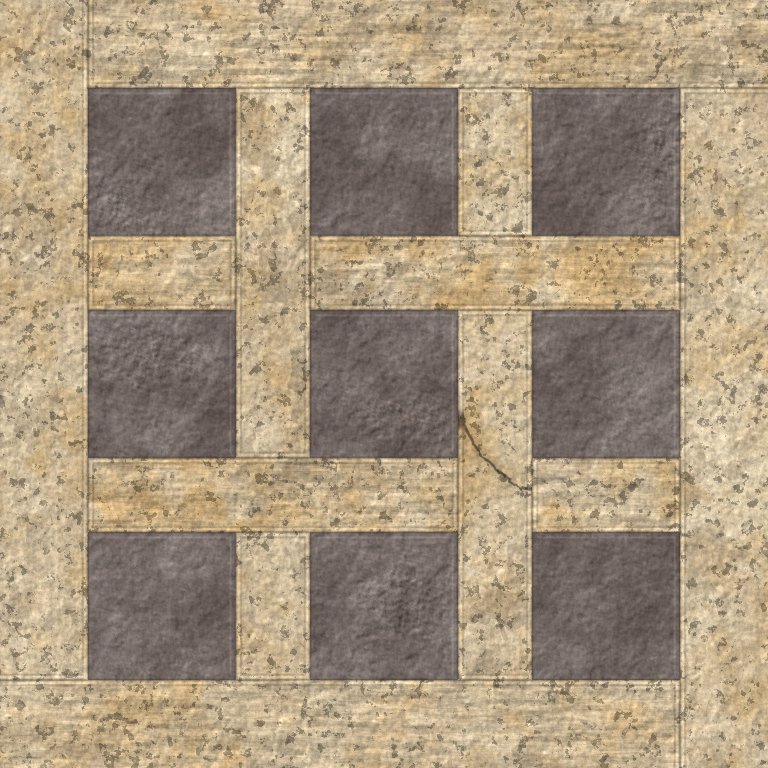
Give the GLSL for this texture, as a Shadertoy shader.

```glsl
#define MARGIN 0.1146
#define PITCH 0.2892
#define TILE 0.1924
#define SEAM 0.0014
#define GROOVE 0.0068
#define CREAM vec3(0.87, 0.805, 0.685)
#define SAND vec3(0.765, 0.685, 0.555)
#define UMBER vec3(0.60, 0.53, 0.43)
#define OCHRE vec3(0.77, 0.635, 0.43)
#define SLATE_LIGHT vec3(0.52, 0.48, 0.46)
#define SLATE_DARK vec3(0.385, 0.34, 0.325)

vec3 hash3(vec2 c) {
    vec3 p = fract(c.xyx * vec3(0.1031, 0.1030, 0.0973));
    p += dot(p, p.yxz + 33.33);
    return fract((p.xxy + p.yzz) * p.zyx);
}

// Cellular noise: random values blended around jittered cell points
float cellNoise(vec2 p) {
    vec2 cell = floor(p), f = p - cell;
    float sum = 0.0, total = 0.0;
    for (int y = -1; y <= 1; y++)
    for (int x = -1; x <= 1; x++) {
        vec2 g = vec2(x, y);
        vec3 h = hash3(cell + g);
        vec2 d = g + h.xy - f;
        float w = exp(-6.0 * dot(d, d));
        sum += w * h.z;
        total += w;
    }
    return sum / total;
}

// Layered noise, centred on zero
float layers(vec2 p) {
    float sum = 0.0, amp = 0.5;
    for (int i = 0; i < 4; i++) {
        sum += amp * (cellNoise(p) - 0.5);
        p = mat2(1.6, 1.2, -1.2, 1.6) * p + 17.3;
        amp *= 0.6;
    }
    return sum;
}

float spot(vec2 p, vec2 centre, vec2 radius) {
    vec2 d = (p - centre) / radius;
    return exp(-dot(d, d));
}

// Bounds of the plank under p; returns 1 when it runs horizontally
float plank(vec2 p, out vec2 lo, out vec2 hi) {
    float far = 1.0 - MARGIN;
    // Pinwheel border, extended past the canvas
    if (p.y > far && p.x > MARGIN) { lo = vec2(MARGIN, far); hi = vec2(1.1); return 1.0; }
    if (p.x > far) { lo = vec2(far, -0.1); hi = vec2(1.1, far); return 0.0; }
    if (p.y < MARGIN) { lo = vec2(-0.1); hi = vec2(far, MARGIN); return 1.0; }
    if (p.x < MARGIN) { lo = vec2(-0.1, MARGIN); hi = vec2(MARGIN, 1.1); return 0.0; }
    // Woven lattice: crossings alternate between the two directions
    vec2 id = floor((p - MARGIN) / PITCH);
    vec2 f = p - MARGIN - id * PITCH;
    bool upright = f.x > TILE && (f.y < TILE || mod(id.x + id.y, 2.0) > 0.5);
    float cut = upright ? id.x : 1.0 - id.y;
    float step_ = upright ? id.y : id.x;
    vec2 span = step_ <= cut ? vec2(MARGIN, MARGIN + cut * PITCH + TILE)
                             : vec2(MARGIN + (cut + 1.0) * PITCH, far);
    float side = MARGIN + (upright ? id.x : id.y) * PITCH + TILE;
    vec2 width = vec2(side, side + PITCH - TILE);
    lo = upright ? vec2(width.x, span.x) : vec2(span.x, width.x);
    hi = upright ? vec2(width.y, span.y) : vec2(span.y, width.y);
    return upright ? 0.0 : 1.0;
}

void mainImage(out vec4 fragColor, in vec2 fragCoord) {
    vec2 uv = fragCoord / iResolution.xy;
    float px = 1.0 / iResolution.y;
    vec2 lo, hi;
    float horizontal = plank(uv, lo, hi);
    vec2 inset = abs(min(uv - lo, hi - uv));
    float edge = min(inset.x, inset.y);
    float inner = step(MARGIN, min(min(uv.x, uv.y), 1.0 - max(uv.x, uv.y)));

    // Stone noise, shifted for each plank and turned along its grain
    vec2 p = (horizontal > 0.5 ? uv : uv.yx) + 9.0 * hash3(floor(lo * 90.0) + 20.0).xy;
    float cloud = layers(p * vec2(9.0, 13.0));
    float blotch = layers(p * 30.0 + cloud * 3.0);
    float grain = layers(p * vec2(14.0, 150.0));
    float grit = layers(uv * 190.0);
    float relief = layers(uv * 75.0) - layers(uv * 75.0 + vec2(-0.2, 0.25));

    // Placed light, worn and rusty areas
    float pale = spot(uv, vec2(0.35, 0.84), vec2(0.06, 0.09)) + spot(uv, vec2(0.65, 0.53), vec2(0.06, 0.11))
        + 0.6 * spot(uv, vec2(0.645, 0.81), vec2(0.06, 0.11)) + 0.8 * spot(uv, vec2(0.65, 0.645), vec2(0.17, 0.035))
        + 0.6 * spot(uv, vec2(0.65, 0.28), vec2(0.05, 0.09)) + 0.5 * spot(uv, vec2(0.95, 0.45), vec2(0.07, 0.35));
    float worn = spot(uv, vec2(0.36, 0.52), vec2(0.07, 0.17)) + spot(uv, vec2(0.53, 0.96), vec2(0.13, 0.05))
        + spot(uv, vec2(0.31, 0.36), vec2(0.025, 0.04)) + spot(uv, vec2(0.64, 0.17), vec2(0.05, 0.06))
        + spot(uv, vec2(0.2, 0.035), vec2(0.04, 0.025)) + 0.6 * spot(uv, vec2(0.9, 0.95), vec2(0.15, 0.06));
    float rust = spot(uv, vec2(0.45, 0.68), vec2(0.05, 0.015)) + spot(uv, vec2(0.75, 0.66), vec2(0.05, 0.025))
        + spot(uv, vec2(0.615, 0.44), vec2(0.018, 0.05));

    // Limestone planks
    float tone = 0.53 + 1.5 * cloud + 0.7 * blotch + 0.45 * pale - 0.08 * horizontal;
    vec3 stone = mix(SAND, CREAM, clamp(tone, 0.0, 1.0));
    float warmth = 0.12 + 0.25 * horizontal * inner + 1.4 * layers(p * 20.0 + 40.0) + 0.6 * rust;
    stone = mix(stone, OCHRE, clamp(warmth, 0.0, 0.8));
    float wear = smoothstep(0.04, 0.22, blotch + 0.6 * cloud + 0.16 * worn - 0.05 * pale);
    stone = mix(stone, UMBER, wear * (0.4 + 0.2 * min(worn, 1.0)));
    stone *= 1.0 + grain * mix(0.1, 0.4, horizontal) + 0.3 * grit + 0.35 * relief;
    stone *= 1.0 - 0.3 * smoothstep(0.14, 0.25, layers(uv * 95.0 + 60.0));

    // Curved crack across the right-hand upright
    float s = clamp((uv.x - 0.602) / 0.088, 0.02, 1.0);
    float rise = uv.y - 0.475 + 0.115 * pow(s, 0.4) + 0.02 * blotch;
    float slope = 0.52 * pow(s, -0.6);
    float crack = abs(rise) / sqrt(1.0 + slope * slope);
    float inPlank = step(0.597, uv.x) * step(uv.x, 0.693) * smoothstep(0.50, 0.46, uv.y);
    stone *= 1.0 - inPlank * (0.38 * smoothstep(0.003, 0.0005, crack) + 0.12 * exp(-crack * 110.0));

    // Plank seams and their inset grooves
    float soft = SEAM + px;
    stone *= 1.0 - 0.3 * smoothstep(soft, 0.0, edge);
    stone *= 1.0 - 0.13 * smoothstep(soft, 0.0, abs(edge - GROOVE));
    stone *= 1.0 + 0.08 * smoothstep(soft, 0.0, abs(edge - 0.6 * GROOVE));

    // Slate tiles with scuffed patches
    vec2 cell = clamp(floor((uv - MARGIN) / PITCH), 0.0, 2.0);
    vec2 local = uv - MARGIN - cell * PITCH - 0.5 * TILE;
    vec2 box = abs(local) - 0.5 * TILE;
    float tileDist = max(box.x, box.y);
    vec2 q = uv + cell * 5.0;
    float mist = layers(q * 13.0);
    float scuff = spot(uv, vec2(0.16, 0.73), vec2(0.04)) + spot(uv, vec2(0.2, 0.54), vec2(0.06, 0.04))
        + spot(uv, vec2(0.53, 0.455), vec2(0.07, 0.025)) + spot(uv, vec2(0.53, 0.22), vec2(0.06, 0.05))
        + spot(uv, vec2(0.86, 0.8), vec2(0.03, 0.07));
    float shade = 0.43 + 1.4 * mist + 0.5 * layers(q * 45.0 + mist * 4.0) + 0.22 * scuff;
    vec3 slate = mix(SLATE_DARK, SLATE_LIGHT, clamp(shade, 0.0, 1.0));
    slate *= 1.0 + 0.3 * grit + relief * (0.45 + 0.5 * scuff);
    slate += 0.07 * smoothstep(soft, 0.0, abs(tileDist + GROOVE)) * step(0.0, local.y + local.x);
    slate *= 1.0 - 0.25 * smoothstep(-0.003, 0.0, tileDist);

    vec3 color = mix(stone, slate, smoothstep(0.6 * px, -0.6 * px, tileDist));
    fragColor = vec4(clamp(color, 0.0, 1.0), 1.0);
}
```
